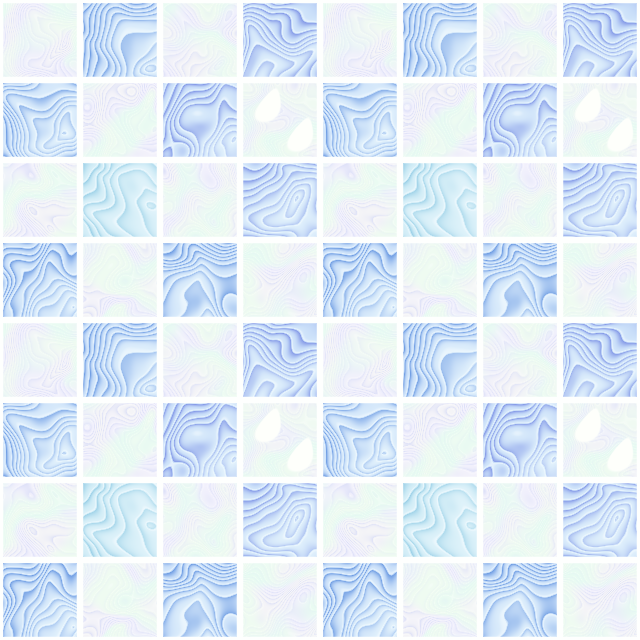
Reproduce this pattern procedurally as a WebGL 1 fragment shader.

```glsl
precision highp float;

uniform vec2 u_resolution;

const float TILES = 8.0;          // tiles across and down
const float PERIOD = 4.0;         // tiles before the set repeats
const float GAP = 0.083;          // gutter, as a share of the pitch
const float BLUE_BANDS = 9.0;
const float CYAN_BANDS = 6.0;
const float PALE_BANDS = 14.0;
const float BLUE_WARP = 0.55;
const float PALE_WARP = 0.95;
const vec2 CYAN_CELL = vec2(1.0, 1.0);
const vec2 DROP_CELL = vec2(3.0, 2.0);
const vec3 GUTTER = vec3(0.995, 1.0, 0.998);
const vec3 ICE = vec3(0.91, 0.965, 0.99);
const vec3 SKY = vec3(0.77, 0.86, 0.975);
const vec3 AZURE = vec3(0.40, 0.59, 0.88);
const vec3 PERIWINKLE = vec3(0.50, 0.58, 0.90);
const vec3 CYAN = vec3(0.58, 0.80, 0.90);
const vec3 MINT = vec3(0.91, 0.985, 0.95);
const vec3 LAVENDER = vec3(0.945, 0.94, 0.99);
const vec3 CREAM = vec3(0.98, 0.985, 0.94);
const vec3 PALE_LINE = vec3(0.83, 0.85, 0.965);

vec2 hash2(vec2 p) {
  p = vec2(dot(p, vec2(127.1, 311.7)), dot(p, vec2(269.5, 183.3)));
  return fract(sin(p) * 43758.5);
}

float cornerSlope(vec2 corner, vec2 offset) {
  return dot(hash2(corner) * 2.0 - 1.0, offset);
}

float gradientNoise(vec2 p) {
  vec2 i = floor(p);
  vec2 f = p - i;
  vec2 u = f * f * f * (f * (f * 6.0 - 15.0) + 10.0);
  vec2 e = vec2(1.0, 0.0);
  float low = mix(cornerSlope(i, f), cornerSlope(i + e, f - e), u.x);
  float high = mix(cornerSlope(i + e.yx, f - e.yx), cornerSlope(i + 1.0, f - 1.0), u.x);
  return mix(low, high, u.y);
}

// Warped distance from a centre low on the right: its contours are the marbling
float flow(vec2 p, vec2 cell, float pale) {
  vec2 seed = cell * 7.31 + 3.7;
  vec2 q = p * mix(1.7, 2.1, pale) + seed;
  vec2 warp = vec2(gradientNoise(q), gradientNoise(q + 31.7));
  vec2 centre = mix(vec2(0.4, -0.2), vec2(1.1, 0.5), hash2(cell + 5.0));
  vec2 d = p + mix(BLUE_WARP, PALE_WARP, pale) * warp - centre;
  return length(d) + 0.35 * gradientNoise(p * 1.8 + warp + seed.yx);
}

// Rising ramp whose sharp fall is softened over the given width
float softSaw(float x, float width) {
  float w = clamp(width, 0.02, 0.5);
  float t = fract(x);
  return min(t / (1.0 - w), (1.0 - t) / w);
}

vec3 blueMarble(vec2 p, vec2 cell, float f, float ramp, float cyan) {
  float violet = step(3.5, cell.x + cell.y) * step(cell.y, cell.x);
  vec3 deep = mix(mix(AZURE, PERIWINKLE, violet), CYAN, cyan);
  vec3 middle = mix(SKY, vec3(0.80, 0.92, 0.96), cyan);
  float depth = smoothstep(0.0, 1.1, f + 0.5 * gradientNoise(p * 1.5 + cell * 4.3));
  vec3 color = mix(ICE, middle, 0.15 + 0.45 * depth + 0.4 * ramp);
  color = mix(color, deep, ramp * ramp * ramp * (0.25 + 0.65 * depth));
  float rim = 1.0 - smoothstep(0.0, 0.18, ramp);
  return mix(color, vec3(0.96, 0.985, 1.0), 0.55 * rim);
}

vec3 paleMarble(vec2 p, vec2 cell, float f, float ramp) {
  float hue = gradientNoise(p * 1.4 + f + cell * 5.9);
  vec3 color = mix(MINT, LAVENDER, smoothstep(-0.15, 0.2, hue));
  float yellow = 0.5 + 0.5 * sin(f * 9.0 + cell.x * 2.0);
  color = mix(color, CREAM, 0.4 * yellow);
  float strength = 0.15 + 0.5 * smoothstep(-0.1, 0.35, hue);
  color = mix(color, PALE_LINE, ramp * ramp * ramp * strength);
  return mix(color, vec3(1.0), 0.3 * (1.0 - smoothstep(0.0, 0.2, ramp)));
}

// Two blank teardrops
float drops(vec2 p, float pixel) {
  float cover = 0.0;
  for (int i = 0; i < 2; i++) {
    vec2 d = p - mix(vec2(0.36, 0.7), vec2(0.8, 0.3), float(i));
    d.x -= 0.35 * d.y;
    float taper = max(1.0 - 2.0 * d.y, 0.2);
    float edge = length(vec2(d.x / taper, d.y * 0.65)) - 0.15;
    cover = max(cover, 1.0 - smoothstep(-pixel, pixel, edge));
  }
  return cover;
}

void main() {
  vec2 grid = gl_FragCoord.xy / u_resolution * TILES;
  vec2 cell = mod(floor(grid), PERIOD);
  vec2 p = (fract(grid) - 0.5) / (1.0 - GAP) + 0.5;
  float pixel = TILES / (min(u_resolution.x, u_resolution.y) * (1.0 - GAP));

  // Blue and pale tiles alternate as on a checkerboard
  float pale = mod(cell.x + cell.y, 2.0);
  float cyan = 1.0 - step(0.5, distance(cell, CYAN_CELL));
  float bands = mix(mix(BLUE_BANDS, CYAN_BANDS, cyan), PALE_BANDS, pale);

  float f = flow(p, cell, pale);
  vec2 slope = vec2(flow(p + vec2(pixel, 0.0), cell, pale),
                    flow(p + vec2(0.0, pixel), cell, pale)) - f;
  float ramp = softSaw(f * bands, 1.3 * length(slope) * bands);

  vec3 color = mix(blueMarble(p, cell, f, ramp, cyan), paleMarble(p, cell, f, ramp), pale);
  float blank = 1.0 - step(0.5, distance(cell, DROP_CELL));
  color = mix(color, vec3(0.995, 1.0, 0.985), blank * drops(p, pixel));

  vec2 inset = abs(p - 0.5) - 0.5;
  float tile = 1.0 - smoothstep(-0.5 * pixel, 0.5 * pixel, max(inset.x, inset.y));
  gl_FragColor = vec4(mix(GUTTER, color, tile), 1.0);
}
```
